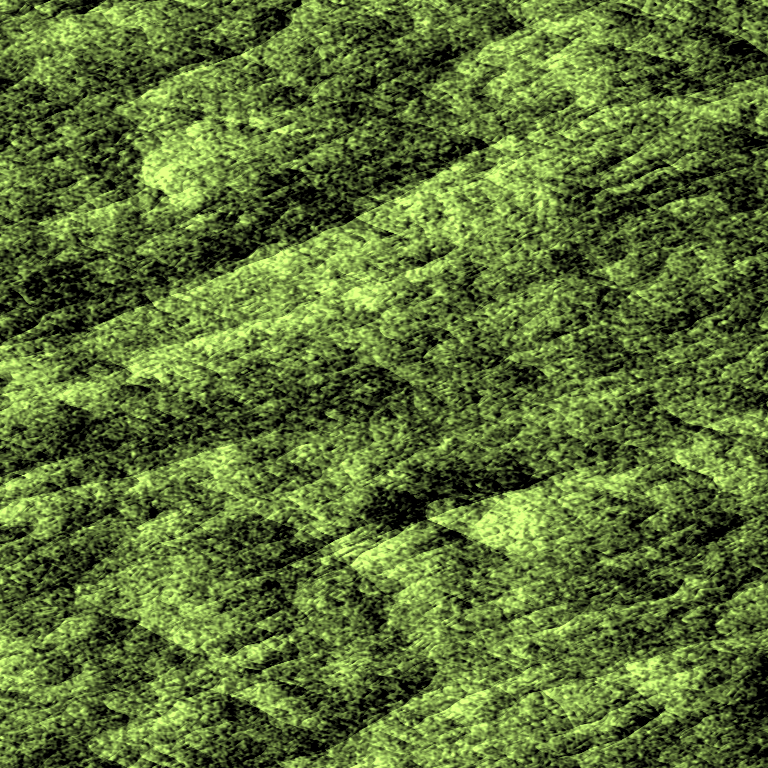
Write a WebGL 1 fragment shader that draws this texture.

```glsl
precision highp float;

uniform vec2 u_resolution;

const vec3 MOSS_TINT = vec3(0.815, 1.0, 0.475);
const vec2 BASE_SCALE = vec2(1.1, 4.8);      // features are far wider than tall
const vec2 OCTAVE_SCALE = vec2(2.0, 1.82);   // finer ones become rounder
const int OCTAVES = 7;

vec2 randomGradient(vec2 cell) {
  vec2 k = vec2(dot(cell, vec2(127.1, 311.7)), dot(cell, vec2(269.5, 183.3)));
  return 2.0 * fract(sin(k) * 43758.55) - 1.0;
}

float cornerValue(vec2 cell, vec2 local, vec2 corner) {
  return dot(randomGradient(cell + corner), local - corner);
}

float gradientNoise(vec2 p) {
  vec2 cell = floor(p);
  vec2 f = p - cell;
  vec2 w = f * f * f * (f * (f * 6.0 - 15.0) + 10.0);
  float bottom = mix(cornerValue(cell, f, vec2(0.0)),
                     cornerValue(cell, f, vec2(1.0, 0.0)), w.x);
  float top = mix(cornerValue(cell, f, vec2(0.0, 1.0)),
                  cornerValue(cell, f, vec2(1.0)), w.x);
  return mix(bottom, top, w.y);
}

vec2 rotate(vec2 p, float angle) {
  float c = cos(angle);
  float s = sin(angle);
  return vec2(c * p.x + s * p.y, c * p.y - s * p.x);
}

// Folded noise: sharp creases where each octave crosses zero
float creasedHeight(vec2 p) {
  float height = 0.0;
  float amplitude = 1.02;
  vec2 scale = BASE_SCALE;
  for (int i = 0; i < OCTAVES; i++) {
    float layer = float(i);
    float tilt = 0.05 + 0.14 * sin(layer * 2.4 + 0.6);
    vec2 q = rotate(p, tilt) * scale + layer * vec2(17.3, 9.7);
    height += amplitude * abs(gradientNoise(q));
    scale *= OCTAVE_SCALE;
    amplitude *= 0.5;
  }
  return height;
}

// Slope along the light direction, smoothed over a small step
float litSlope(vec2 p, vec2 stepToLight) {
  float rise = creasedHeight(p + stepToLight) - creasedHeight(p - stepToLight);
  return rise / (2.0 * length(stepToLight));
}

// Soft speckle of leaves, in two sizes
float leafGrain(vec2 p) {
  return gradientNoise(rotate(p, 0.12) * vec2(115.0, 170.0))
       + gradientNoise(rotate(p, -0.2) * vec2(200.0, 260.0) + 31.7);
}

void main() {
  vec2 uv = gl_FragCoord.xy / u_resolution.y;

  // Ragged crease lines
  vec2 warped = uv + vec2(2.3, 1.4);
  warped.y += 0.010 * gradientNoise(uv * vec2(6.0, 9.0));
  warped += 0.006 * vec2(gradientNoise(uv * vec2(32.0, 45.0)),
                         gradientNoise(uv * vec2(28.0, 50.0) + 7.3));

  // Light from the right
  float slope = litSlope(warped, vec2(0.001, 0.0));
  float brightness = 0.44 + 0.145 * slope + 0.5 * leafGrain(uv);
  brightness = clamp(brightness, 0.0, 1.1);

  gl_FragColor = vec4(min(brightness * MOSS_TINT, 1.0), 1.0);
}
```
